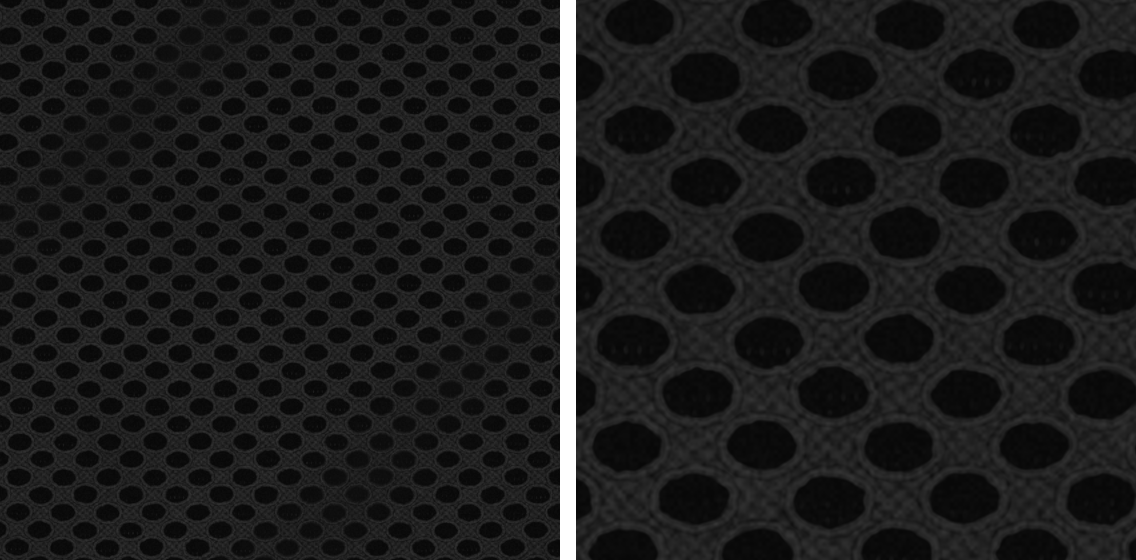
Left, the full canvas; right, a detail of the centre.
Write a WebGL 2 fragment shader that draws this texture.

```glsl
#version 300 es
precision highp float;
// Black spacer-mesh fabric: staggered rows of lens-shaped holes in a fine knit.
// Two interleaved lattices give the nearest hole; its distance field drives the
// hole, the looped rim thread and the stitched ground, with soft worn bands.

#define COLS 12.4
#define ROWS 31.7
#define ANCHOR vec2(0.488, 0.495)
#define LEAN 0.031
#define HOLE_HALF vec2(0.0232, 0.0148)
#define HOLE_CUT 0.0212
#define STITCH vec2(0.0064, 0.0058)
#define HOLE_TONE 0.040
#define CLOTH_TONE 0.132
#define STITCH_DEPTH 0.030
#define WEAR 0.55

uniform vec2 u_resolution;
out vec4 fragColor;

const float TAU = 6.2831853;

float hash(vec2 p) {
    vec3 q = fract(vec3(p.xyx) * 0.1031);
    q += dot(q, q.yzx + 33.33);
    return fract((q.x + q.y) * q.z);
}

float noise(vec2 p) {
    vec2 i = floor(p), f = fract(p);
    f = f * f * (3.0 - 2.0 * f);
    return mix(mix(hash(i), hash(i + vec2(1, 0)), f.x),
               mix(hash(i + vec2(0, 1)), hash(i + vec2(1, 1)), f.x), f.y);
}

float band(float x, float width) {
    return exp(-x * x / (width * width));
}

float smoothMax(float a, float b, float k) {
    float h = max(k - abs(a - b), 0.0) / k;
    return max(a, b) + h * h * k * 0.25;
}

// Lens with pointed sides, blunted by a vertical cut.
float holeDistance(vec2 p, vec2 halfSize) {
    p = abs(p);
    float r = dot(halfSize, halfSize) / (2.0 * halfSize.y);
    float lens = length(p + vec2(0.0, r - halfSize.y)) - r;
    return smoothMax(lens, p.x - HOLE_CUT, 0.004);
}

// Nearest hole: x = distance, yz = offset from its centre, w = random value.
vec4 nearestHole(vec2 p) {
    vec2 pitch = vec2(1.0 / COLS, 2.0 / ROWS);
    vec2 q = p - ANCHOR;
    q.x -= LEAN * q.y;
    vec4 best = vec4(1.0);
    for (int k = 0; k < 2; k++) {
        float shift = 0.5 * float(k);
        vec2 cell = round(q / pitch - shift) + shift;
        vec2 key = cell * 2.0 + 80.0;
        float rnd = hash(key);
        vec2 jitter = vec2(rnd, hash(key + 31.0)) - 0.5;
        vec2 offset = q - cell * pitch - jitter * 0.0024;
        vec2 size = HOLE_HALF * (0.96 + 0.09 * hash(key + 57.0));
        float d = holeDistance(offset, size);
        if (d < best.x) best = vec4(d, offset, rnd);
    }
    return best;
}

void main() {
    vec2 p = gl_FragCoord.xy / u_resolution;
    float pixel = 1.0 / min(u_resolution.x, u_resolution.y);

    // Diagonal bands where the holes blur into the cloth
    float diagonal = p.x - p.y;
    float worn = max(band(diagonal + 0.56, 0.10), band(diagonal - 0.50, 0.10));
    worn *= WEAR * (0.5 + noise(p * 9.0));

    vec4 hole = nearestHole(p);
    float d = hole.x + (noise(p * 190.0) - 0.5) * 0.0022;
    float fibre = noise(p * 420.0) - 0.5;

    // Knitted ground: small staggered stitches, slightly warped
    vec2 warp = vec2(noise(p * 60.0), noise(p * 60.0 + 17.0)) * 0.0035;
    vec2 s = (p + warp) / STITCH * TAU * 0.5;
    float stitch = sin(s.x) * sin(s.y);
    float ground = smoothstep(0.003, 0.008, d);
    float cloth = CLOTH_TONE + STITCH_DEPTH * stitch * mix(0.25, 1.0, ground);
    cloth += 0.050 * fibre + 0.022 * (noise(p * 130.0) - 0.5);

    // Rim thread with a dark groove behind it
    cloth += 0.026 * band(d - 0.0032, 0.0012) - 0.024 * band(d - 0.0060, 0.0011);
    cloth *= 0.95 + 0.12 * noise(p * 5.0);
    cloth *= 1.0 - 0.20 * worn;

    // Deep backing with faint glints in the lower half of each hole
    vec2 glintGrid = fract(hole.yz / vec2(0.0078, 0.0105) + hole.w) - 0.5;
    float glint = smoothstep(0.34, 0.10, length(glintGrid * vec2(1.2, 0.9)));
    glint *= smoothstep(0.003, -0.006, hole.z) * smoothstep(0.0, -0.004, d);
    float deep = HOLE_TONE + 0.022 * fibre;
    deep += glint * 0.075 * hole.w * noise(p * 150.0 + 9.0);
    deep = mix(deep, 0.085, 0.55 * worn);

    float blur = max(pixel, 0.0012) + 0.003 * worn;
    float tone = mix(deep, cloth, smoothstep(-blur, blur, d));
    fragColor = vec4(vec3(clamp(tone, 0.0, 1.0)), 1.0);
}
```
